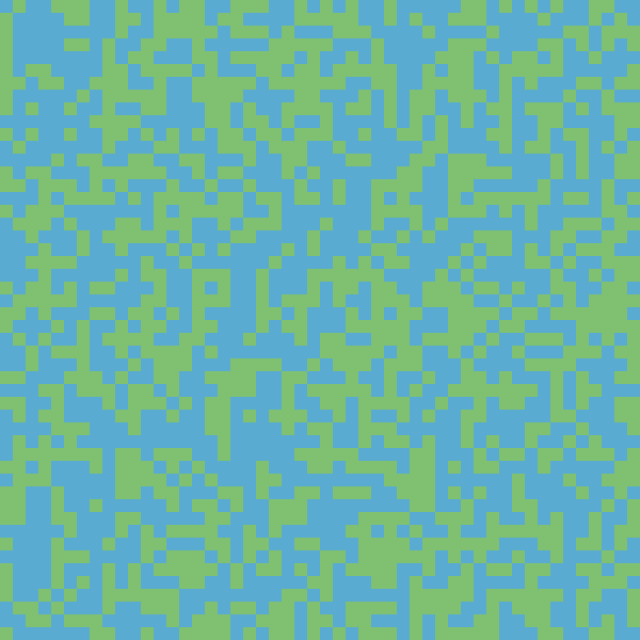
Write a Shadertoy shader that draws this texture.

```glsl
// A mosaic of square cells, each painted blue or green at random.
// An integer hash picks the colour of every cell independently; the four
// cells around the nearest grid corner are blended by pixel coverage.

const float CELLS_PER_HEIGHT = 50.0;
const float BLUE_SHARE = 0.515;
const uint SEED = 17u;
const vec3 BLUE = vec3(0.352, 0.670, 0.818);
const vec3 GREEN = vec3(0.502, 0.758, 0.444);

// Integer scrambler with well mixed output bits
uint scramble(uint n) {
    n = (n ^ (n >> 16)) * 0x7feb352du;
    n = (n ^ (n >> 15)) * 0x846ca68bu;
    return n ^ (n >> 16);
}

// Uniform random value from 0 to 1 for a grid cell
float cellRandom(vec2 cell) {
    uvec2 id = uvec2(ivec2(cell) + 1024);
    uint bits = scramble(id.x + scramble(id.y + scramble(SEED)));
    return float(bits >> 8) / 16777216.0;
}

// 1 for a green cell, 0 for a blue one
float isGreen(vec2 cell) {
    return step(BLUE_SHARE, cellRandom(cell));
}

void mainImage(out vec4 fragColor, in vec2 fragCoord) {
    // Position and pixel width in units of one cell
    float pixelWidth = CELLS_PER_HEIGHT / iResolution.y;
    vec2 p = fragCoord * pixelWidth;

    // Share of the pixel lying right of and above the nearest corner
    vec2 corner = floor(p + 0.5);
    vec2 coverage = clamp((p - corner) / pixelWidth + 0.5, 0.0, 1.0);

    // Blend the four cells that meet at the corner
    float below = mix(isGreen(corner - 1.0), isGreen(corner - vec2(0.0, 1.0)), coverage.x);
    float above = mix(isGreen(corner - vec2(1.0, 0.0)), isGreen(corner), coverage.x);
    float green = mix(below, above, coverage.y);

    fragColor = vec4(mix(BLUE, GREEN, green), 1.0);
}
```
